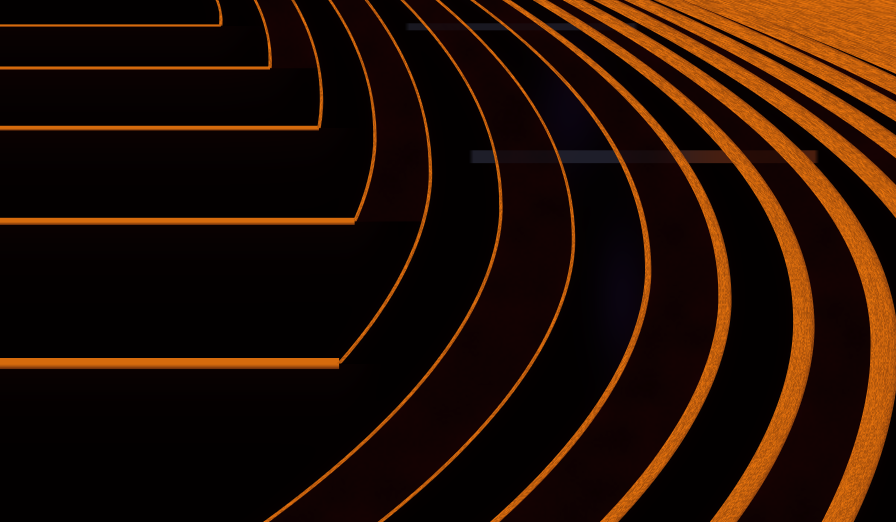
A WebGL 2 fragment shader for this pattern:

```glsl
#version 300 es
precision highp float;

uniform vec2 u_resolution;
out vec4 fragColor;

#define GRID vec2(768.0, 448.0)
#define FIRST_BAND -4
#define LAST_BAND 21
#define BASE vec3(0.012, 0.001, 0.001)
#define PANEL_RED vec3(0.075, 0.008, 0.009)
#define ORANGE vec3(0.84, 0.42, 0.05)
#define AMBER vec3(0.66, 0.31, 0.045)
#define BROWN vec3(0.38, 0.16, 0.05)
#define VIOLET vec3(0.045, 0.02, 0.09)

float hash(vec2 p) {
    return fract(sin(dot(p, vec2(127.1, 311.7))) * 43758.5453);
}

float noise(vec2 p) {
    vec2 i = floor(p), f = fract(p);
    f = f * f * (3.0 - 2.0 * f);
    return mix(mix(hash(i), hash(i + vec2(1, 0)), f.x),
               mix(hash(i + vec2(0, 1)), hash(i + vec2(1, 1)), f.x), f.y);
}

// Height at which band k reaches furthest right
float bulgeY(float k) {
    return 150.0 + 30.0 * k - 0.8 * k * k;
}

// Horizontal position of band k at height y, measured downward
float bandX(float k, float y) {
    float yv = bulgeY(k);
    float xTop = 314.0 + 31.0 * k - 0.25 * k * k;
    float xBulge = 369.0 + (k < 0.0 ? 48.5 : 59.5) * k + 0.9 * k * k;
    float xBottom = 130.0 + 98.0 * k;
    float up = pow(max(yv - y, 0.0) / yv, 2.1);
    float down = pow(max(y - yv, 0.0) / (GRID.y - yv), 1.83);
    return xBulge - (xBulge - xTop) * up - (xBulge - xBottom) * down;
}

// Height of the level line that closes band -m
float levelY(float m) {
    return 312.0 + m * (-147.5 + m * (27.75 - 2.25 * m));
}

float bandWidth(float k, float y) {
    float full = 3.0 + 24.0 * smoothstep(2.0, 7.0, k) + 1.3 * max(k - 8.0, 0.0);
    return max(full * mix(0.34, 1.0, clamp(y / bulgeY(k), 0.0, 1.0)), 2.3);
}

float boxMask(float d, float halfWidth, float aa) {
    return clamp((halfWidth - abs(d)) / aa + 0.5, 0.0, 1.0);
}

float blob(vec2 p, vec2 center, vec2 size) {
    vec2 q = (p - center) / size;
    return exp(-dot(q, q));
}

vec3 woodColor(float d, float width, float y, float k) {
    float side = d / width + 0.5;
    float grain = noise(vec2(d * 0.9 + k * 17.0, y * 0.12));
    float fleck = noise(vec2(d * 1.6 + k * 31.0, y * 0.7));
    vec3 c = mix(AMBER, ORANGE, clamp(0.2 + 0.5 * grain + 0.5 * fleck - 0.25 * side, 0.0, 1.0));
    c = mix(c, BROWN, 0.5 * smoothstep(0.78, 1.05, side));
    return c * (0.9 + 0.2 * fleck);
}

void main() {
    vec2 p = gl_FragCoord.xy / u_resolution * GRID;
    p.y = GRID.y - p.y;
    float aa = GRID.y / u_resolution.y;

    float panel = 0.0, gap = 0.0, halo = 0.0;
    vec3 wood = vec3(0.0);
    float woodMask = 0.0;

    for (int i = FIRST_BAND; i <= LAST_BAND; i++) {
        float k = float(i);
        float x = bandX(k, p.y);
        float slope = bandX(k, p.y + 1.0) - x;
        float d = (p.x - x) / sqrt(1.0 + slope * slope);
        float open = 1.0;

        // Level line with a soft shade beneath it
        if (i <= 0) {
            float level = levelY(-k);
            float corner = bandX(k, level);
            float dy = p.y - level;
            float thick = 1.0 + 8.5 * exp(0.5 * k);
            float reach = clamp((corner - p.x) / aa + 0.5, 0.0, 1.0);
            float m = boxMask(dy, thick * 0.5, aa) * reach;
            vec3 lineColor = mix(ORANGE, BROWN, smoothstep(0.0, 0.6, dy / thick));
            wood = mix(wood, lineColor, m);
            woodMask = max(woodMask, m);
            float fade = 1.0 - smoothstep(-10.0, 45.0, p.x - corner);
            halo += fade * step(0.0, dy) * exp(-dy / 26.0) * 0.8;
            open = clamp((level - p.y) / aa + 0.5, 0.0, 1.0);
        }

        // Curved band and the gap to its right
        float inside = clamp(d / aa + 0.5, 0.0, 1.0) * open;
        float odd = mod(k + 20.0, 2.0);
        panel = mix(panel, odd, inside);
        gap = mix(gap, 1.0 - odd, inside);
        float width = bandWidth(k, p.y);
        float mask = boxMask(d, width * 0.5, aa) * open;
        if (mask > 0.0) wood = mix(wood, woodColor(d, width, p.y, k), mask);
        woodMask = max(woodMask, mask);
        halo += 0.4 * open * exp(-max(abs(d) - width * 0.5, 0.0) / 6.0);
    }

    // Dark panels and violet reflections
    float mottled = 0.65 + 0.5 * noise(p * 0.045) + 0.15 * noise(p * 0.4);
    vec3 color = BASE * 0.6 + PANEL_RED * (panel * mottled * 0.75 + min(halo, 1.2) * 0.6);
    float violet = blob(p, vec2(488, 95), vec2(28, 50)) + blob(p, vec2(533, 255), vec2(22, 60));
    color += VIOLET * violet * gap * 0.7;

    // Pale crossbars seen through the gaps
    float low = boxMask(p.y - 134.5, 5.5, aa) * boxMask(p.x - 552.0, 148.0, 4.0);
    float high = boxMask(p.y - 23.0, 3.0, aa) * boxMask(p.x - 447.0, 98.0, 4.0);
    vec3 barColor = mix(vec3(0.13, 0.13, 0.18), vec3(0.32, 0.13, 0.06), smoothstep(520.0, 640.0, p.x));
    color = mix(color, barColor, max(low, high * 0.8) * mix(0.3, 0.9, gap));

    color = mix(color, wood / max(woodMask, 0.001), woodMask);
    fragColor = vec4(clamp(color, 0.0, 1.0), 1.0);
}
```
